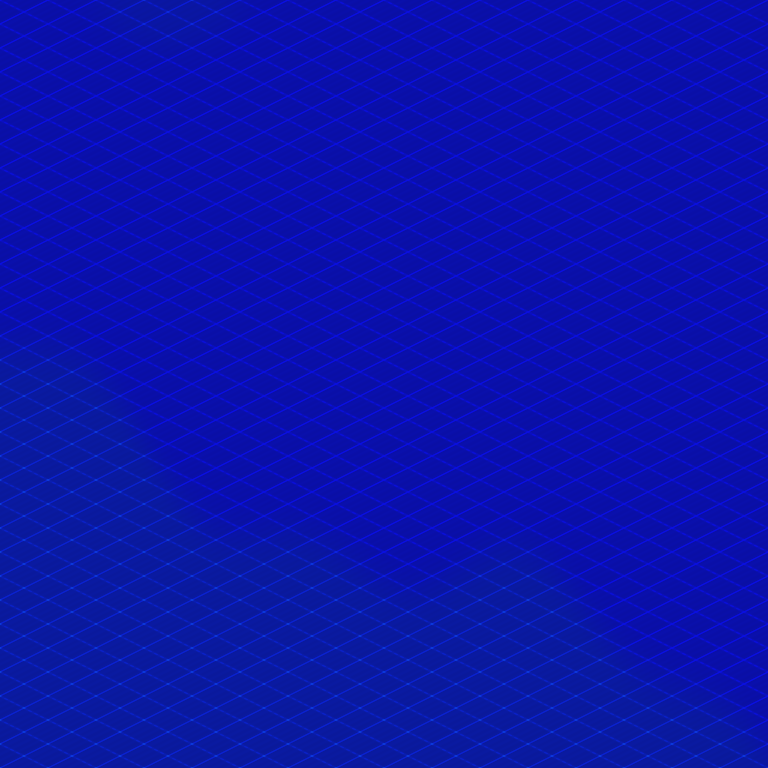
Give the GLSL for this pattern, as a WebGL 2 fragment shader.

```glsl
#version 300 es
precision highp float;

uniform vec2 u_resolution;
out vec4 outColor;

const float TAU = 6.2831853;
const vec2 REPEATS = vec2(16.0, 32.0);
const float LINE_HALF_WIDTH = 0.0009;
const float HALO_HALF_WIDTH = 0.0019;
const float GLINT_RADIUS = 0.0014;

const vec3 ROYAL_FILL = vec3(0.04, 0.06, 0.66);
const vec3 ROYAL_HALO = vec3(0.04, 0.06, 0.72);
const vec3 ROYAL_LINE = vec3(0.04, 0.06, 0.88);
const vec3 TEAL_FILL = vec3(0.04, 0.10, 0.62);
const vec3 TEAL_HALO = vec3(0.04, 0.11, 0.66);
const vec3 TEAL_LINE = vec3(0.04, 0.13, 0.81);
const vec3 TEAL_GLINT = vec3(0.05, 0.26, 0.88);

// Signed offset from the nearest integer
float nearestOffset(float value) {
    return fract(value + 0.5) - 0.5;
}

// Crisp antialiased stroke; all arguments in canvas units
float stroke(float dist, float halfWidth, float pixel) {
    return 1.0 - smoothstep(halfWidth - 0.3 * pixel, halfWidth + 0.3 * pixel, dist);
}

// Evenly spaced dashes along an edge, from 0 to 1
float dashes(float along, float count) {
    return smoothstep(-0.4, 0.4, cos(TAU * along * count));
}

// Height of the wavy border of the teal region
float tealBorder(float x) {
    return 0.515 - 0.47 * x
        + 0.060 * cos(TAU * x / 0.72)
        + 0.030 * cos(TAU * (x - 0.40) / 0.28);
}

// Amount of teal tint at a point
float tealAmount(vec2 p) {
    float lower = 1.0 - smoothstep(-0.05, 0.05, p.y - tealBorder(p.x));
    float patchRadius = length((p - vec2(0.22, 1.0)) / vec2(0.13, 0.09));
    float upper = 0.65 * (1.0 - smoothstep(0.3, 1.0, patchRadius));
    return max(lower, upper);
}

// Faint bands inside each diamond
float cellShade(vec2 cell) {
    float bands = sin(TAU * cell.x * 4.0) * 0.015;
    float slope = (fract(cell.x) - 0.5) * 0.03;
    return 1.0 + bands + slope;
}

void main() {
    vec2 p = gl_FragCoord.xy / u_resolution;
    float pixel = 1.0 / min(u_resolution.x, u_resolution.y);

    // Diamond lattice: x crosses rising lines, y crosses falling lines
    vec2 scaled = p * REPEATS;
    vec2 cell = vec2(scaled.y - scaled.x, scaled.y + scaled.x);
    vec2 offset = vec2(nearestOffset(cell.x), nearestOffset(cell.y));
    vec2 dist = abs(offset) / length(REPEATS);

    // Solid rising lines
    float rising = stroke(dist.x, LINE_HALF_WIDTH, pixel);

    // Falling lines: soft halo with a dashed core, strongest mid edge
    float halo = stroke(dist.y, HALO_HALF_WIDTH, pixel);
    float midEdge = smoothstep(0.08, 0.22, abs(offset.x));
    float dashed = dashes(cell.x, 4.0) * mix(0.4, 1.0, midEdge);
    float falling = stroke(dist.y, LINE_HALF_WIDTH, pixel) * mix(0.25, 0.8, dashed);

    // Bright crossings
    float glint = stroke(length(dist), GLINT_RADIUS, pixel);

    // Blend both colour families
    float teal = tealAmount(p);
    vec3 lineColor = mix(ROYAL_LINE, TEAL_LINE, teal);
    vec3 color = mix(ROYAL_FILL, TEAL_FILL, teal) * cellShade(cell);
    color = mix(color, mix(ROYAL_HALO, TEAL_HALO, teal), halo * 0.8);
    color = mix(color, lineColor, falling);
    color = mix(color, lineColor, rising);
    color = mix(color, mix(ROYAL_LINE, TEAL_GLINT, teal), glint * 0.7);

    outColor = vec4(color, 1.0);
}
```
